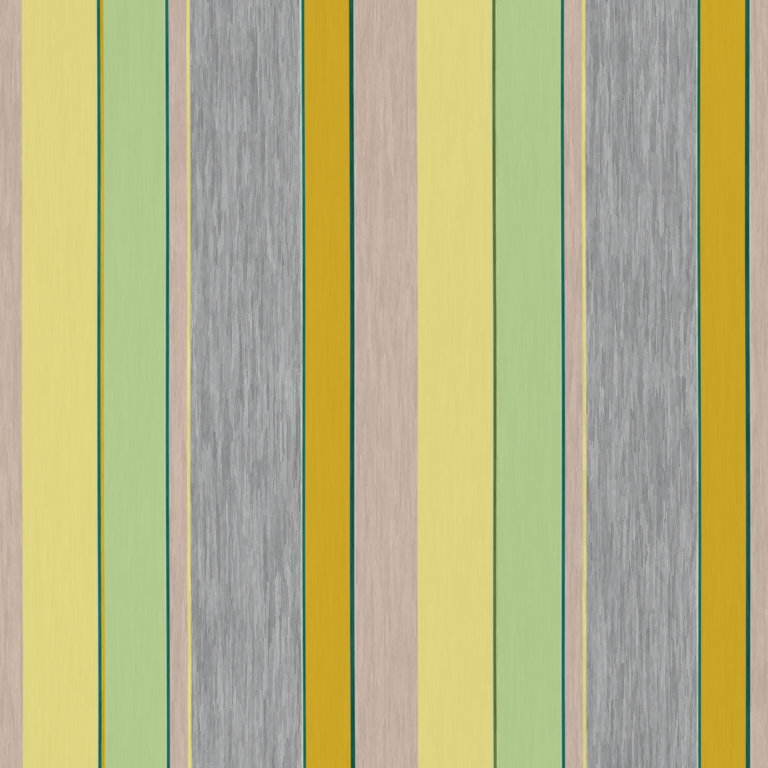
Give the GLSL for this pattern, as a Shadertoy shader.

```glsl
// Woven awning cloth: vertical stripes in yellow, green, grey, ochre and pink,
// edged with thin teal lines. One repeat is painted band by band over pink,
// then stretched cellular noise adds the fine vertical threads.

const float REPEAT = 0.515;  // width of one repeat on the canvas

vec3 hash3(vec2 p) {
    vec3 q = fract(vec3(p.xyx) * vec3(0.1031, 0.1030, 0.0973));
    q += dot(q, q.yxz + 33.33);
    return fract((q.xxy + q.yzz) * q.zyx);
}

// Cellular noise: the random shade of the nearest cell, from -0.5 to 0.5
float cellShade(vec2 p) {
    vec2 cell = floor(p);
    float nearest = 9.0, shade = 0.0;
    for (int j = -1; j <= 1; j++)
    for (int i = -1; i <= 1; i++) {
        vec2 id = cell + vec2(i, j);
        vec3 h = hash3(id + 7.0);
        vec2 d = id + h.xy - p;
        float dist = dot(d, d);
        if (dist < nearest) { nearest = dist; shade = h.z - 0.5; }
    }
    return shade;
}

// Coverage of a band from a to b inside the repeat, wrapping at the seam
float band(float x, float a, float b) {
    float soft = 0.0012 + 0.5 / (iResolution.x * REPEAT);
    float d = abs(fract(x - 0.5 * (a + b) + 0.5) - 0.5) - 0.5 * (b - a);
    return 1.0 - smoothstep(-soft, soft, d);
}

void mainImage(out vec4 fragColor, in vec2 fragCoord) {
    vec2 uv = fragCoord / iResolution.xy;

    // Slight lean and drift of the cloth
    float drift = 0.0016 * (0.5 - uv.y) + 0.0004 * sin(uv.y * 9.0 + uv.x * 5.0);
    float x = (uv.x - drift - 0.0288) / REPEAT;
    float second = step(0.9, x);

    vec3 pink   = vec3(0.765, 0.690, 0.635);
    vec3 yellow = vec3(0.870, 0.830, 0.505);
    vec3 green  = vec3(0.690, 0.785, 0.550);
    vec3 grey   = vec3(0.610, 0.612, 0.615);
    vec3 ochre  = vec3(0.795, 0.645, 0.150);
    vec3 teal   = vec3(0.090, 0.390, 0.350);
    vec3 pale   = vec3(0.720, 0.820, 0.740);

    // Wide bands
    float greyBand = band(x, 0.4255, 0.707);
    float yellowBand = band(x, 0.0, 0.191);
    float greenBand = band(x, 0.205, 0.364);
    float ochreBand = band(x, 0.714, 0.830);
    vec3 col = pink;
    col = mix(col, yellow, yellowBand);
    col = mix(col, green, greenBand);
    col = mix(col, grey, greyBand);
    col = mix(col, ochre, ochreBand);

    // Yellow to green: teal and ochre threads, merged to olive in later repeats
    col = mix(col, pale, 0.6 * band(x, 0.187, 0.191));
    col = mix(col, mix(ochre, green, second), band(x, 0.197, 0.207));
    col = mix(col, mix(teal, vec3(0.36, 0.45, 0.20), second), band(x, 0.191, 0.1985));

    // Green to pink, then the pale yellow thread beside the grey
    col = mix(col, pale, 0.5 * band(x, 0.360, 0.364));
    col = mix(col, teal, band(x, 0.364, 0.3715));
    col = mix(col, yellow, band(x, 0.417, 0.4255));

    // Teal edges of the ochre band
    col = mix(col, pale, 0.8 * band(x, 0.7045, 0.7090));
    col = mix(col, teal, band(x, 0.709, 0.7155));
    col = mix(col, vec3(0.10, 0.33, 0.29), band(x, 0.829, 0.8400));
    col = mix(col, pale, 0.4 * band(x, 0.840, 0.844));

    // Threads: strong in grey, softer in pink, faint elsewhere
    float threads = 0.6 * cellShade(uv * vec2(360.0, 24.0))
                  + 0.4 * cellShade(uv * vec2(190.0, 9.0) + 40.0)
                  + 0.3 * cellShade(uv * vec2(420.0, 110.0) + 90.0);
    float plain = max(max(yellowBand, greenBand), ochreBand);
    col += threads * mix(mix(0.07, 0.16, greyBand), 0.018, plain);

    // Broad uneven light
    col *= 1.0 + 0.010 * sin(uv.x * 4.0 + 1.0) * sin(uv.y * 3.0 + 0.5);
    fragColor = vec4(clamp(col, 0.0, 1.0), 1.0);
}
```
